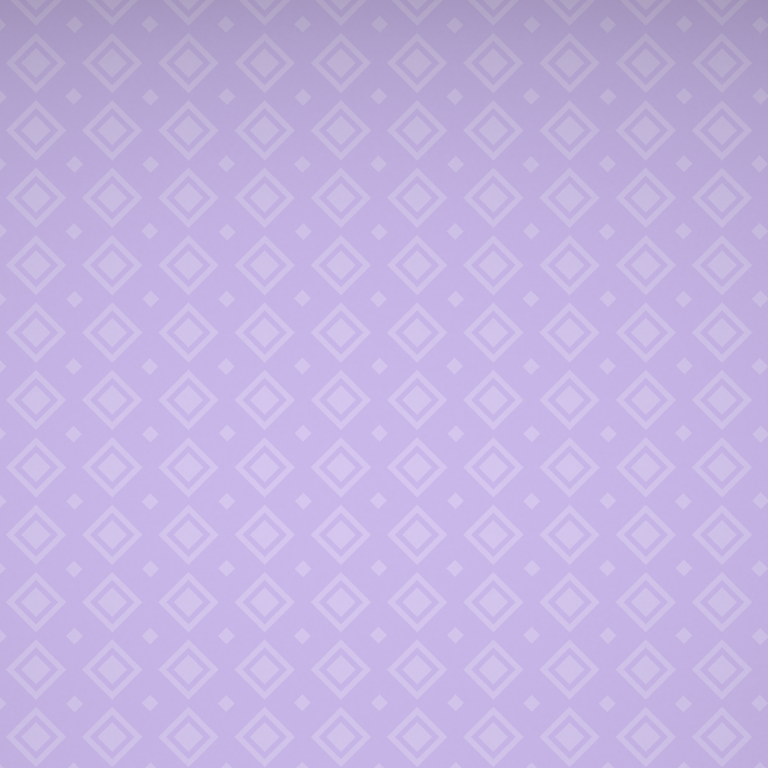
This pattern is drawn by a Shadertoy shader. Its source:

```glsl
// Lilac wallpaper: a lattice of framed diamonds with small accent diamonds between them.
// Diamonds are Manhattan distances in repeated cells, tinted towards white, then
// shaded by a soft shadow from the top edge, gentle side falloff and fine paper grain.

const vec2 PITCH = vec2(0.09925, 0.08776);
const vec2 ORIGIN = vec2(0.0469, 0.9180);
const float FRAME_OUTER = 0.0393;
const float FRAME_INNER = 0.0290;
const float CORE_RADIUS = 0.0193;
const float ACCENT_RADIUS = 0.0110;
const vec3 LILAC = vec3(0.795, 0.725, 0.925);
const float TINT = 0.215;

vec2 hash2(vec2 p) {
    vec3 q = fract(vec3(p.xyx) * vec3(0.1031, 0.1030, 0.0973));
    q += dot(q, q.yzx + 33.33);
    return fract((q.xx + q.yz) * q.zy) * 2.0 - 1.0;
}

float gradientNoise(vec2 p) {
    vec2 i = floor(p), f = fract(p);
    vec2 u = f * f * f * (f * (f * 6.0 - 15.0) + 10.0);
    float a = dot(hash2(i), f);
    float b = dot(hash2(i + vec2(1, 0)), f - vec2(1, 0));
    float c = dot(hash2(i + vec2(0, 1)), f - vec2(0, 1));
    float d = dot(hash2(i + vec2(1, 1)), f - vec2(1, 1));
    return mix(mix(a, b, u.x), mix(c, d, u.x), u.y);
}

// Signed Euclidean distance to a diamond with the given half diagonal
float diamond(vec2 p, float radius) {
    return (abs(p.x) + abs(p.y) - radius) * 0.70711;
}

float fill(float dist, float pixel) {
    return clamp(0.5 - dist / pixel, 0.0, 1.0);
}

// Concentric frame and solid core, centred on the lattice points
float framedDiamond(vec2 lattice, float pixel) {
    vec2 p = (fract(lattice + 0.5) - 0.5) * PITCH;
    float frame = max(diamond(p, FRAME_OUTER), -diamond(p, FRAME_INNER));
    return fill(min(frame, diamond(p, CORE_RADIUS)), pixel);
}

// Slightly uneven accents at the cell centres; the top row sits higher
float accentDiamond(vec2 lattice, float pixel) {
    vec2 cell = floor(lattice);
    vec2 p = (fract(lattice) - 0.5) * PITCH;
    p -= hash2(cell + 40.0) * 0.0009;
    p.y -= 0.0060 * step(0.0, cell.y);
    return fill(diamond(p, ACCENT_RADIUS), pixel);
}

float wallShade(vec2 uv) {
    float topShadow = 0.18 * exp(-(1.0 - uv.y) / 0.20);
    float sideFalloff = 0.13 * (uv.x - 0.47) * (uv.x - 0.47);
    float bottomFalloff = 0.025 * (1.0 - smoothstep(0.0, 0.4, uv.y));
    return 1.0 - topShadow - sideFalloff - bottomFalloff;
}

void mainImage(out vec4 fragColor, in vec2 fragCoord) {
    vec2 uv = fragCoord / iResolution.xy;
    float pixel = 1.0 / iResolution.y;
    vec2 lattice = (uv - ORIGIN) / PITCH;

    // Pale motifs on the lilac ground
    float motif = max(framedDiamond(lattice, pixel), accentDiamond(lattice, pixel));
    vec3 color = mix(LILAC, vec3(1.0), TINT * motif);

    // Lighting and paper grain
    float grain = 0.010 * gradientNoise(uv * 230.0) + 0.006 * gradientNoise(uv * 95.0);
    color *= wallShade(uv) + grain;
    fragColor = vec4(color, 1.0);
}
```
